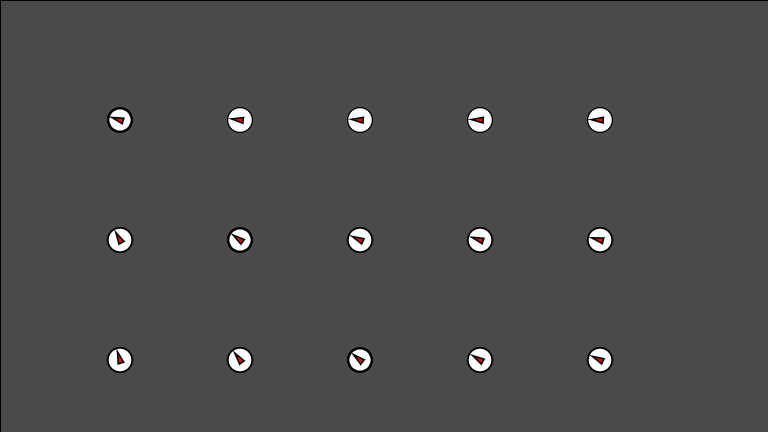
A WebGL 2 fragment shader for this pattern:

```glsl
#version 300 es
precision highp float;

uniform vec2 u_resolution;
out vec4 outColor;

// One unit is the spacing between dials
const float CANVAS_HEIGHT = 3.6;
const vec2 FIRST_DIAL = vec2(1.0, 1.0);
const vec2 LAST_DIAL = vec2(5.0, 3.0);
const vec2 TARGET = vec2(0.33, 0.79);
const float DIAL_RADIUS = 0.109;
const float BORDER_WIDTH = 0.0083;
const float NEEDLE_STROKE = 0.013;

const vec3 GRAY = vec3(0.29);
const vec3 BLACK = vec3(0.0);
const vec3 WHITE = vec3(1.0);
const vec3 RED = vec3(0.82, 0.06, 0.1);

// Antialiased coverage of a signed distance
float coverage(float dist, float pixel) {
    return clamp(0.5 - dist / pixel, 0.0, 1.0);
}

// Isosceles triangle along the x axis
float needleDistance(vec2 p, float tip, float base, float halfWidth) {
    vec2 sideNormal = normalize(vec2(halfWidth, tip - base));
    float side = dot(vec2(p.x - tip, abs(p.y)), sideNormal);
    return max(side, base - p.x);
}

// Heavier rims on the diagonal, lighter along the rest of the top row
float rimWidth(vec2 id) {
    float diagonal = 1.0 - step(0.5, abs(id.x - id.y));
    float topRow = 1.0 - step(1.5, id.y);
    return mix(mix(0.015, 0.011, topRow), 0.021, diagonal);
}

vec3 drawDial(vec3 color, vec2 p, vec2 id, float pixel) {
    // Disc and rim
    float radius = length(p);
    color = mix(color, BLACK, coverage(radius - DIAL_RADIUS, pixel));
    color = mix(color, WHITE, coverage(radius - DIAL_RADIUS + rimWidth(id), pixel));

    // Needle turned toward the shared target
    vec2 aim = normalize(TARGET - id);
    vec2 local = vec2(dot(p, aim), dot(p, vec2(-aim.y, aim.x)));
    float needle = needleDistance(local, 0.1, -0.033, 0.032);
    color = mix(color, BLACK, coverage(needle, pixel));
    return mix(color, RED, coverage(needle + NEEDLE_STROKE, pixel));
}

void main() {
    float pixel = CANVAS_HEIGHT / u_resolution.y;
    vec2 p = vec2(gl_FragCoord.x, u_resolution.y - gl_FragCoord.y) * pixel;

    // Nearest dial of the grid
    vec2 id = clamp(floor(p + 0.5), FIRST_DIAL, LAST_DIAL);
    vec3 color = drawDial(GRAY, p - id, id, pixel);

    // Thin line on the top and left edges
    float edge = min(p.x, p.y) - BORDER_WIDTH;
    color = mix(color, BLACK, coverage(edge, pixel));

    outColor = vec4(color, 1.0);
}
```
